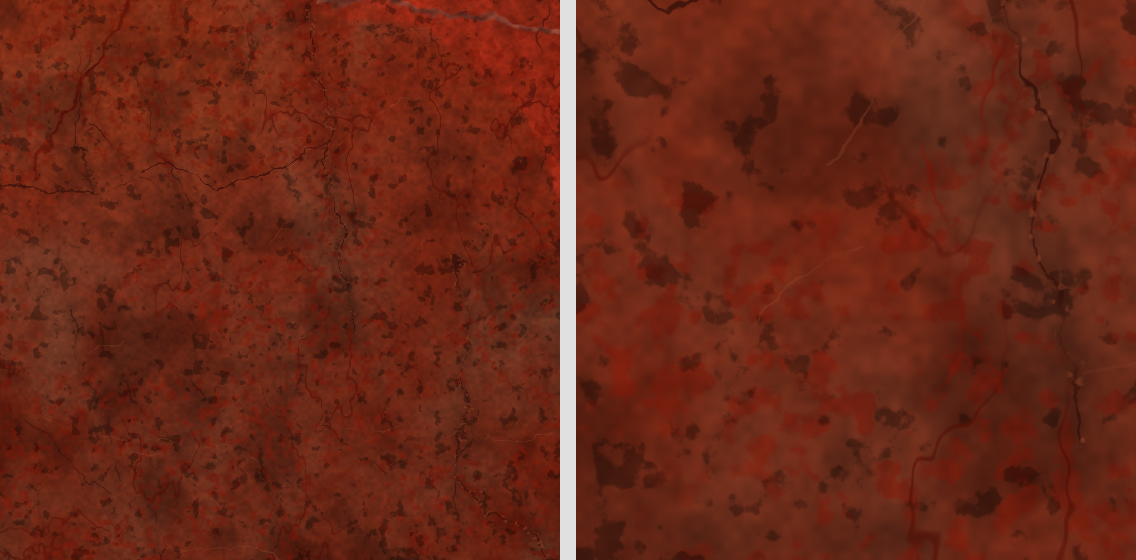
Left, the full canvas; right, a detail of the centre.
Reproduce this texture procedurally as a three.js fragment shader.

```glsl
// Polished red marble: cloudy brick tones, a bright corner, fine cracks and veins
#define CLOUD_SCALE 3.6
#define MOTTLE_SCALE 24.0
#define GRAIN_SCALE 170.0
#define GRAIN_AMOUNT 0.30
#define CRACK_COUNT 42
#define CRACK_WIDTH 0.0019
#define FLECK_SCALE 75.0
#define FLECK_AMOUNT 0.50

varying vec2 vUv;

const vec3 DEEP = vec3(0.375, 0.104, 0.048);
const vec3 BRICK = vec3(0.445, 0.135, 0.065);
const vec3 ROSE = vec3(0.455, 0.180, 0.106);
const vec3 PALE = vec3(0.450, 0.240, 0.160);
const vec3 OCHRE = vec3(0.480, 0.175, 0.070);
const vec3 SCARLET = vec3(0.570, 0.145, 0.075);
const vec3 FLECK = vec3(0.480, 0.085, 0.030);
const vec3 CRACK_DARK = vec3(0.220, 0.065, 0.040);
const vec3 CRACK_PALE = vec3(0.540, 0.250, 0.140);
const vec3 VEIN_GREY = vec3(0.450, 0.250, 0.210);

float hash(vec2 p) {
  vec3 q = fract(vec3(p.xyx) * 0.1031);
  q += dot(q, q.yzx + 33.33);
  return fract((q.x + q.y) * q.z);
}

float noise(vec2 p) {
  vec2 i = floor(p), f = fract(p);
  f = f * f * (3.0 - 2.0 * f);
  return mix(mix(hash(i), hash(i + vec2(1, 0)), f.x),
             mix(hash(i + vec2(0, 1)), hash(i + vec2(1, 1)), f.x), f.y);
}

float fbm(vec2 p) {
  float sum = 0.0, amp = 0.52;
  for (int i = 0; i < 5; i++) {
    sum += amp * noise(p);
    p = mat2(1.6, 1.2, -1.2, 1.6) * p + 17.3;
    amp *= 0.5;
  }
  return sum;
}

vec2 fbm2(vec2 p) { return vec2(fbm(p), fbm(p + 41.7)) - 0.5; }

float segment(vec2 p, vec2 a, vec2 b) {
  vec2 d = b - a;
  return length(p - a - d * clamp(dot(p - a, d) / dot(d, d), 0.0, 1.0));
}

float stroke(float d, float width) { return 1.0 - smoothstep(width * 0.3, width, d); }

// Cloudy ground with broad shifts of tone over the slab
vec3 ground(vec2 p) {
  vec2 w = p + 0.22 * fbm2(p * 2.6 + 5.0);
  float cloud = fbm(w * vec2(1.25, 0.8) * CLOUD_SCALE) + 0.5 * (fbm(w * MOTTLE_SCALE) - 0.5);
  vec3 c = mix(DEEP, BRICK, smoothstep(0.28, 0.56, cloud + 0.15 * (p.y - 0.5)));
  c = mix(c, ROSE, 0.85 * smoothstep(0.38, 0.66, fbm(w * 5.0 + 21.0)));
  float rim = 1.0 - smoothstep(0.0, 0.17, abs(noise(w * vec2(7.0, 5.5) + 3.0) - 0.5));
  float sides = smoothstep(0.12, 0.5, abs(p.x - 0.52)) * (1.0 - smoothstep(0.45, 0.75, p.y));
  float haze = smoothstep(0.42, 0.72, fbm(w * vec2(9.0, 5.0) + 60.0));
  c = mix(c, PALE, 0.20 * rim + haze * (0.30 + 0.45 * sides));
  float warm = 1.0 - smoothstep(0.05, 0.38, length(w - vec2(0.24, 0.90)));
  return mix(c, OCHRE, 0.45 * warm) * mix(0.95, 1.12, smoothstep(0.2, 1.0, p.y));
}

void main() {
  vec2 p = vUv;
  vec3 color = ground(p);

  // Bright corner behind a faceted edge
  vec2 e = p + 0.012 * fbm2(p * 14.0);
  float facet = max(dot(e, vec2(0.66, 0.75)) - 1.215, dot(e, vec2(0.92, 0.39)) - 1.172);
  facet = max(facet, 0.6 * (e.y + 0.1 * e.x - 1.027));
  float corner = smoothstep(-0.004, 0.006, facet) * smoothstep(0.45, 0.75, p.x);
  color = mix(color, SCARLET * (0.6 + 0.8 * fbm(p * 22.0)), 0.85 * corner);

  // Dark blotches, small red flecks and dark specks
  color *= 1.0 - 0.20 * smoothstep(0.54, 0.72, fbm(p * 10.0 + 80.0));
  float patches = smoothstep(0.30, 0.65, noise(p * 8.0));
  color = mix(color, FLECK, FLECK_AMOUNT * patches * smoothstep(0.54, 0.70, fbm(p * FLECK_SCALE)));
  color *= 1.0 - 0.30 * smoothstep(0.62, 0.74, fbm(p * 60.0 + 19.0));

  // Hair-thin capillaries along noise contours
  float contour = abs(fbm(p * vec2(7.0, 4.5) + 33.0) - 0.5);
  float capillary = (1.0 - smoothstep(0.001, 0.010, contour)) * smoothstep(0.40, 0.65, noise(p * 6.0 + 7.0));
  color = mix(color, FLECK * 0.7, 0.6 * capillary);

  // Scattered cracks: mostly steep, every third one shallow and pale
  vec2 q = p + 0.10 * fbm2(p * 5.0 + 2.0) + 0.045 * fbm2(p * 24.0);
  float broken = smoothstep(0.25, 0.65, noise(p * 26.0 + 4.0));
  for (int i = 0; i < CRACK_COUNT; i++) {
    float k = float(i), kind = mod(k, 3.0);
    vec2 start = vec2(hash(vec2(k, 1.7)), hash(vec2(k, 8.3)) * 1.2);
    float angle = (kind < 1.5 ? -1.25 : 0.2) + 1.3 * (hash(vec2(k, 4.1)) - 0.5);
    float d = segment(q, start, start + vec2(cos(angle), sin(angle)) * mix(0.1, 0.4, hash(vec2(k, 6.9))));
    vec3 tint = kind < 0.5 ? FLECK : (kind < 1.5 ? CRACK_DARK : CRACK_PALE);
    color *= 1.0 - (kind < 1.5 ? 0.09 : 0.0) * exp(-d * 90.0);
    color = mix(color, tint, (kind < 1.5 ? 0.6 : 0.4) * broken * stroke(d, CRACK_WIDTH));
  }

  // Long main cracks with soft halos and glinting crumbs
  float trunk = min(segment(q, vec2(0.56, 0.99), vec2(0.61, 0.68)), segment(q, vec2(0.61, 0.68), vec2(0.65, 0.42)));
  trunk = min(trunk, min(segment(q, vec2(0.81, 0.55), vec2(0.83, 0.16)), segment(q, vec2(0.83, 0.16), vec2(0.96, 0.02))));
  float ledge = min(segment(q, vec2(-0.05, 0.66), vec2(0.23, 0.67)), segment(q, vec2(0.27, 0.68), vec2(0.60, 0.73)));
  color *= 1.0 - 0.16 * exp(-trunk * 45.0);
  color = mix(color, CRACK_DARK, (0.2 + 0.6 * broken) * stroke(min(trunk, ledge), CRACK_WIDTH));
  color = mix(color, CRACK_PALE, 0.5 * smoothstep(0.66, 0.8, noise(p * 230.0)) * stroke(trunk, 0.007));
  float red_vein = segment(q, vec2(0.26, 1.04), vec2(0.06, 0.70));
  color = mix(color, FLECK * 0.8, 0.75 * stroke(red_vein, 0.006));
  color = mix(color, CRACK_DARK, 0.6 * broken * stroke(red_vein, CRACK_WIDTH));

  // Grey vein across the top
  float grey = segment(q, vec2(0.58, 1.0), vec2(1.08, 0.94));
  color = mix(color, VEIN_GREY * (0.5 + noise(p * 90.0)), 0.65 * stroke(grey, 0.009));

  // Fine stone grain
  float grain = 0.5 * noise(p * GRAIN_SCALE) + 0.5 * noise(p * GRAIN_SCALE * 0.47) - 0.5;
  gl_FragColor = vec4(color * (1.0 + GRAIN_AMOUNT * grain), 1.0);
}
```
